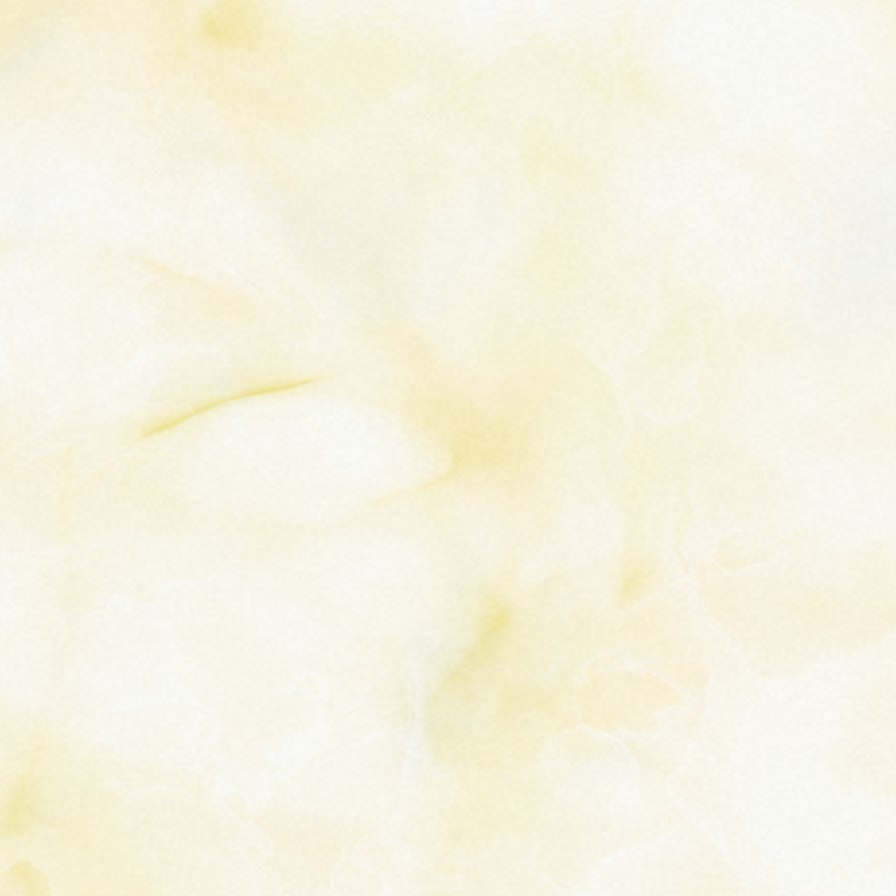
Write a WebGL 2 fragment shader that draws this texture.

```glsl
#version 300 es
precision highp float;
// Pale onyx marble: warped cream clouds crossed by short slanted honey veins,
// many thin milky folds and a few amber knots. Veins and folds are level
// lines of noise, sharp on one side and fading softly on the other.

#define BASE_WARMTH 0.285
#define CLOUD_CONTRAST 1.0
#define MOTTLE_CONTRAST 0.32
#define WARP 0.20
#define VEIN_SLANT 0.42
#define VEIN_STRENGTH 0.24
#define FOLD_STRENGTH 0.20
#define KNOT_STRENGTH 0.40
#define SEAM_STRENGTH 0.17
#define GRAIN 0.021

uniform vec2 u_resolution;
out vec4 fragColor;

float hash(vec2 cell) {
    uvec2 k = uvec2(ivec2(cell)) * uvec2(1597334677u, 3812015801u);
    uint h = (k.x ^ k.y) * 1597334677u;
    h = (h ^ (h >> 15)) * 2246822519u;
    return float((h ^ (h >> 13)) >> 8) / 16777216.0;
}

float noise(vec2 p) {
    vec2 i = floor(p), f = p - i;
    f = f * f * f * (f * (f * 6.0 - 15.0) + 10.0);
    return mix(mix(hash(i), hash(i + vec2(1, 0)), f.x),
               mix(hash(i + vec2(0, 1)), hash(i + vec2(1, 1)), f.x), f.y);
}

// Layered noise around 0.5; each octave is turned to hide the lattice.
float fbm(vec2 p, int octaves, float gain) {
    float sum = 0.0, total = 0.0, amp = 1.0;
    for (int i = 0; i < octaves; i++) {
        sum += amp * noise(p);
        total += amp;
        amp *= gain;
        p = mat2(0.8, 0.6, -0.6, 0.8) * p * 2.03 + 11.7;
    }
    return sum / total;
}

// Line at d = 0 with a crisp negative side and a soft positive side.
float crease(float d, float crisp, float soft) {
    return exp(d > 0.0 ? -d * soft : d * crisp);
}

// Coordinates along and across a direction falling to the right.
vec2 slanted(vec2 p, float angle) {
    float c = cos(angle), s = sin(angle);
    return vec2(c * p.x - s * p.y, s * p.x + c * p.y);
}

vec3 stone(float w) {
    const vec3 milk = vec3(0.972, 0.978, 0.958), cream = vec3(0.970, 0.960, 0.905);
    const vec3 butter = vec3(0.962, 0.940, 0.800), amber = vec3(0.925, 0.865, 0.480);
    vec3 c = mix(milk, cream, clamp(w / 0.25, 0.0, 1.0));
    c = mix(c, butter, clamp((w - 0.25) / 0.30, 0.0, 1.0));
    return mix(c, amber, clamp((w - 0.55) / 0.45, 0.0, 1.0));
}

void main() {
    vec2 uv = gl_FragCoord.xy / u_resolution;
    vec2 drift = vec2(fbm(uv * 2.6 + 3.1, 4, 0.5), fbm(uv * 2.6 + 41.3, 4, 0.5)) - 0.5;
    vec2 p = uv + WARP * drift;

    // Broad clouds, stretched along the slant, with finer mottling.
    vec2 q = slanted(p, VEIN_SLANT);
    float cloud = fbm(q * vec2(2.4, 4.2) + 7.0, 5, 0.5) - 0.5;
    float mottle = fbm(p * 9.0 + 23.0, 4, 0.55) - 0.5;
    float warmth = BASE_WARMTH + CLOUD_CONTRAST * cloud + MOTTLE_CONTRAST * mottle;

    // Honey veins: short, nearly straight runs with a thin, broken core.
    for (int i = 0; i < 3; i++) {
        float k = float(i);
        vec2 v = slanted(uv + 0.4 * WARP * drift, VEIN_SLANT - 0.35 * k);
        float d = fbm(v * vec2(0.8, 3.2) + 19.0 * k + 5.0, 4, 0.22) - 0.5;
        float patches = smoothstep(0.50, 0.88, noise(uv * 3.8 + 13.0 * k + 2.0));
        float broken = smoothstep(0.40, 0.75, noise(uv * 11.0 + 7.0 * k));
        warmth += VEIN_STRENGTH * patches * crease(d, 75.0, 11.0);
        warmth += VEIN_STRENGTH * patches * broken * crease(d, 220.0, 90.0);
    }

    // Milky folds from large to small, densest toward the lower right.
    float busy = 0.55 + 0.45 * smoothstep(-0.3, 0.5, uv.x * 0.5 - uv.y + 0.25);
    for (int i = 0; i < 5; i++) {
        float k = float(i);
        vec2 f = slanted(p + 0.3 * WARP * drift.yx, 0.7 * k);
        float d = fbm(f * (3.4 + 1.5 * k) + 31.0 * k + 60.0, 4, 0.42) - 0.5;
        float patches = smoothstep(0.40, 0.80, noise(uv * 5.5 + 17.0 * k + 80.0));
        float fold = 0.75 * crease(d, 220.0, 11.0) + 0.35 * crease(d, 220.0, 60.0);
        warmth -= FOLD_STRENGTH * busy * patches * fold;
    }

    // Upright warm seam near the left side, and scattered amber knots.
    float across = uv.x - 0.065 - 0.30 * drift.x;
    warmth += SEAM_STRENGTH * crease(across, 45.0, 20.0) * smoothstep(0.75, 0.35, uv.y);
    float knots = smoothstep(0.68, 0.92, fbm(p * 11.0 + 100.0, 2, 0.4));
    warmth += KNOT_STRENGTH * knots * smoothstep(0.45, 0.8, noise(uv * 3.0 + 90.0));

    // Faint cool and peach tints, then fine surface grain.
    vec3 color = stone(max(warmth, 0.03));
    float cool = smoothstep(0.55, 0.80, fbm(p * 4.0 + 140.0, 4, 0.5));
    float peach = smoothstep(0.50, 0.75, fbm(p * 4.0 + 170.0, 3, 0.5));
    color -= cool * vec3(0.026, 0.016, 0.002);
    color -= peach * vec3(-0.003, 0.006, 0.010);
    float speck = noise(uv * 230.0) + 0.7 * noise(uv * 390.0 + 9.0) - 0.85;
    color += GRAIN * speck * vec3(0.8, 0.8, 1.2);

    fragColor = vec4(clamp(color, 0.0, 1.0), 1.0);
}
```
